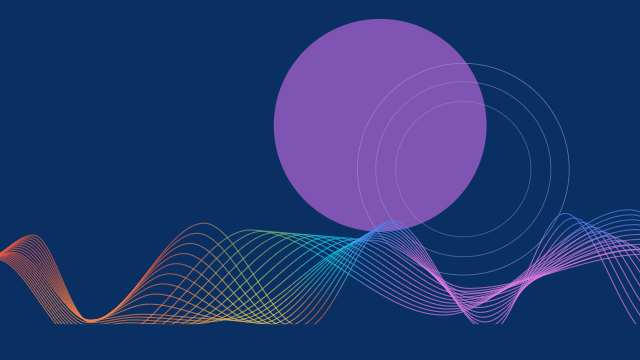
A WebGL 1 fragment shader for this background:

```glsl
precision highp float;
// Navy backdrop with a violet disc, three thin rings and a ribbon of rainbow wave lines.

uniform vec2 u_resolution;

#define NAVY vec3(0.04, 0.19, 0.39)
#define VIOLET vec3(0.50, 0.33, 0.70)
#define RING_TINT vec3(0.88, 0.88, 0.95)
#define DISC_CENTER vec2(1.056, 0.652)
#define DISC_RADIUS 0.2955
#define RING_CENTER vec2(1.287, 0.530)
#define RING_WIDTH 0.0022
#define LINE_COUNT 19
#define LINE_WIDTH 0.0029
#define LINE_OPACITY 0.72
#define FLOOR_HEIGHT 0.0995

// Antialiased coverage of a signed distance
float cover(float dist, float pixel) {
    return clamp(0.5 - dist / pixel, 0.0, 1.0);
}

// Blend from the first guide curve through the second to the third, t in 0..2
float guide(vec3 v, float t) {
    return mix(mix(v.x, v.y, min(t, 1.0)), v.z, max(t - 1.0, 0.0));
}

// Extend a curve to its next crest or trough; state = last knot, height, slope
void extend(inout vec4 state, float x, float t, vec3 knotX, vec3 knotY) {
    vec2 knot = vec2(guide(knotX, t), guide(knotY, t));
    vec2 span = knot - state.xy;
    float u = clamp((x - state.x) / span.x, 0.0, 1.0);
    state.z += span.y * u * u * (3.0 - 2.0 * u);
    state.w += span.y * 6.0 * u * (1.0 - u) / span.x;
    state.xy = knot;
}

// Height and slope of one wave line
vec2 waveLine(float x, float t) {
    float startY = guide(vec3(0.236, 0.259, 0.278), t);
    vec4 s = vec4(-0.093, startY, startY, 0.0);
    extend(s, x, t, vec3(0.093, 0.035, -0.012), vec3(0.347, 0.299, 0.280));
    extend(s, x, t, vec3(0.250, 0.250, 0.231), vec3(0.106, 0.111, 0.046));
    extend(s, x, t, vec3(0.567, 0.394, 0.273), vec3(0.380, 0.127, 0.056));
    extend(s, x, t, vec3(0.845, 0.625, 0.312), vec3(0.088, 0.113, 0.065));
    extend(s, x, t, vec3(1.088, 1.030, 0.694), vec3(0.387, 0.333, 0.361));
    extend(s, x, t, vec3(1.361, 1.301, 1.231), vec3(0.079, 0.199, 0.125));
    extend(s, x, t, vec3(1.569, 1.794, 1.748), vec3(0.407, 0.294, 0.417));
    extend(s, x, t, vec3(1.817, 1.944, 1.968), vec3(0.063, 0.259, 0.306));
    return s.zw;
}

// Rainbow running left to right, shifted by height
vec3 waveColor(vec2 p) {
    vec3 red = vec3(0.93, 0.34, 0.25);
    vec3 orange = vec3(0.95, 0.50, 0.27);
    vec3 yellow = vec3(0.92, 0.78, 0.35);
    vec3 green = vec3(0.45, 0.72, 0.45);
    vec3 cyan = vec3(0.08, 0.80, 0.90);
    vec3 blue = vec3(0.22, 0.55, 0.95);
    vec3 pink = vec3(0.88, 0.48, 0.90);
    float high = smoothstep(0.12, 0.34, p.y);
    vec3 color = mix(red, orange, smoothstep(0.30, 0.12, p.y));
    vec3 middle = mix(yellow, green, high);
    color = mix(color, middle, smoothstep(0.42, 0.74, p.x));
    vec3 node = mix(red, cyan, smoothstep(0.12, 0.26, p.y));
    color = mix(color, node, smoothstep(0.76, 0.90, p.x));
    color = mix(color, blue, smoothstep(0.92, 1.05, p.x) * high);
    vec3 tail = mix(pink, vec3(0.32, 0.50, 0.92), smoothstep(0.29, 0.39, p.y));
    return mix(color, tail, smoothstep(0.93, 1.17, p.x + 0.25 * (0.28 - p.y)));
}

void main() {
    float pixel = 1.0 / u_resolution.y;
    vec2 p = gl_FragCoord.xy * pixel;

    // Disc
    float disc = cover(length(p - DISC_CENTER) - DISC_RADIUS, pixel);
    vec3 color = mix(NAVY, VIOLET, disc);

    // Concentric rings, fainter toward the inside
    float ringDist = length(p - RING_CENTER);
    for (int i = 0; i < 3; i++) {
        float k = float(i);
        float radius = 0.294 - 0.0485 * k - 0.0023 * k * k;
        float ring = cover(abs(ringDist - radius) - 0.5 * RING_WIDTH, pixel);
        color = mix(color, RING_TINT, ring * (0.38 - 0.05 * k) * mix(1.0, 0.7, disc));
    }

    // Wave lines, cut off by a level floor
    float aboveFloor = cover(FLOOR_HEIGHT - p.y, pixel);
    vec3 lineColor = waveColor(p);
    for (int i = 0; i < LINE_COUNT; i++) {
        float t = 2.0 * float(i) / float(LINE_COUNT - 1);
        vec2 wave = waveLine(p.x, t);
        float dist = abs(p.y - wave.x) / sqrt(1.0 + wave.y * wave.y);
        float stroke = cover(dist - 0.5 * LINE_WIDTH, pixel);
        color = mix(color, lineColor, stroke * aboveFloor * LINE_OPACITY);
    }

    gl_FragColor = vec4(color, 1.0);
}
```
